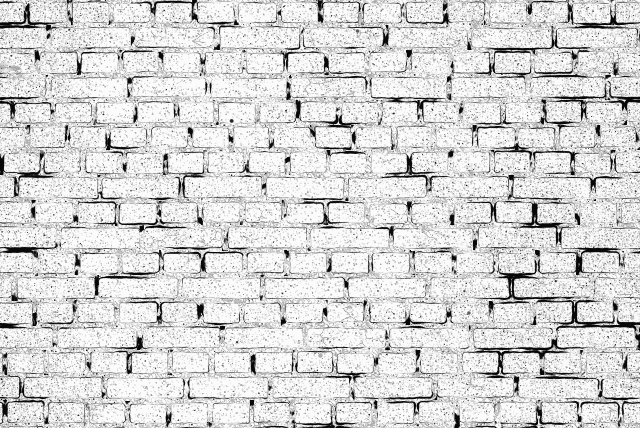
A WebGL 2 fragment shader for this texture:

```glsl
#version 300 es
precision highp float;
// Weathered brick wall in black ink: courses of short and long bricks, crumbly mortar, specks.
uniform vec2 u_resolution;
out vec4 outColor;

const float COURSES = 17.1;
// First joint and brick pitch of each course from the top, in course heights.
const vec2 COURSE[17] = vec2[17](
  vec2(1.10, 1.67), vec2(1.94, 3.37), vec2(1.50, 1.65), vec2(1.97, 3.19), vec2(0.50, 1.63),
  vec2(1.07, 1.63), vec2(1.70, 1.63), vec2(0.67, 3.29), vec2(1.34, 1.67), vec2(2.34, 3.33),
  vec2(1.44, 1.67), vec2(0.57, 3.31), vec2(1.37, 1.66), vec2(2.24, 3.32), vec2(0.20, 1.65),
  vec2(0.87, 3.30), vec2(0.20, 1.64));

vec2 hash2(vec2 p) {
  return fract(sin(vec2(dot(p, vec2(127.1, 311.7)), dot(p, vec2(269.5, 183.3)))) * 4375.85);
}

// Layered sines, roughly -1 to 1.
float waves(vec2 p) {
  float sum = 0.0, amp = 0.5;
  for (int i = 0; i < 4; i++) {
    sum += amp * sin(p.x + 1.7 * sin(p.y));
    p = mat2(1.5, 1.2, -1.2, 1.5) * p + 2.3;
    amp *= 0.55;
  }
  return sum;
}

// Cellular noise: nearest distance, second distance, random value of the nearest cell.
vec3 cellular(vec2 p) {
  vec2 cell = floor(p);
  vec3 near = vec3(8.0, 8.0, 0.0);
  for (int y = -1; y <= 1; y++)
    for (int x = -1; x <= 1; x++) {
      vec2 c = cell + vec2(x, y);
      float d = length(c + hash2(c) - p);
      if (d < near.x) near = vec3(d, near.x, hash2(c + 71.3).x);
      else near.y = min(near.y, d);
    }
  return near;
}

float roundBox(vec2 p, vec2 halfSize, float radius) {
  vec2 q = abs(p) - halfSize + radius;
  return length(max(q, 0.0)) + min(max(q.x, q.y), 0.0) - radius;
}

// Coverage of a shape from its signed distance.
float fill(float d) {
  float soft = 0.75 * COURSES / u_resolution.y;
  return 1.0 - smoothstep(-soft, soft, d);
}

// Dots of mixed size and tone; density is the share of cells that hold one.
float specks(vec2 p, float scale, float density, float size) {
  vec3 c = cellular(p * scale);
  float radius = size * (0.2 + 0.8 * fract(c.z * 37.0));
  float tone = mix(0.25, 1.0, pow(fract(c.z * 91.0), 2.0));
  return c.z < density ? tone * fill(c.x / scale - radius) : 0.0;
}

void main() {
  vec2 uv = gl_FragCoord.xy / u_resolution;
  vec2 p = gl_FragCoord.xy / u_resolution.y * COURSES;
  p.y = COURSES - p.y;

  // Brick layout with slight drift, and a random size for each brick
  vec2 q = p + 0.03 * vec2(waves(p * 0.9), waves(p.yx * 0.7 + 4.0));
  float row = floor(q.y);
  vec2 course = COURSE[int(clamp(row, 0.0, 16.0))];
  float along = (q.x - course.x) / course.y;
  vec2 id = vec2(floor(along), row);
  vec2 rnd = hash2(id + 19.0);
  vec2 local = vec2((fract(along) - 0.5) * course.y, fract(q.y) - 0.5);
  local += 0.04 * (rnd - 0.5);
  vec2 halfSize = vec2(course.y * 0.5 - 0.085, 0.415) - 0.025 * rnd.yx;
  float brick = roundBox(local, halfSize, 0.08 + 0.07 * rnd.x);
  brick += 0.014 * waves(p * 6.0) + 0.01 * waves(p * 17.0);

  // Dirt gathers at the left and right sides and toward the lower right
  float dirt = 0.22 + 0.5 * smoothstep(0.55, 1.0, uv.x) + 0.35 * (1.0 - smoothstep(0.0, 0.22, uv.x))
    + 0.15 * smoothstep(0.8, 1.0, uv.y) + 0.2 * waves(p * 0.45);
  dirt = clamp(dirt + 0.15 * (rnd.y - 0.5), 0.1, 0.95);

  // Broken outline that swells into long horizontal shadows
  float swell = max(waves(p * vec2(0.8, 2.1) + 9.0) + 0.7 * dirt - 0.45, 0.0);
  float width = 0.004 + 0.035 * waves(p * vec2(2.0, 5.0)) + 0.13 * swell;
  float ink = fill(max(-0.012 - brick, brick - width));
  ink *= clamp(0.7 + 0.5 * waves(p * 2.3 + 7.0) + 2.0 * swell, 0.2, 1.0);

  // Mortar: faint crackle, crumbs and dark blots in the upright joints
  vec3 crumb = cellular(p * 6.5 + waves(p * 4.0));
  float crackle = fill((crumb.y - crumb.x) * 0.08 - 0.008 - 0.015 * waves(p * 3.0));
  float blot = fill((0.42 - 0.2 * dirt - waves(p * vec2(5.0, 4.0))) * 0.12);
  float upright = smoothstep(-0.03, 0.02, abs(local.x) - halfSize.x);
  float mortar = max(0.38 * crackle, specks(p + 5.0, 10.0, 0.4 + 0.4 * dirt, 0.034));
  mortar = max(mortar, blot * upright);
  ink = max(ink, mortar * smoothstep(-0.01, 0.03, brick));

  // Brick faces: pale dust, dark grit and rare knots, uneven within each brick
  float grime = clamp(dirt + 0.25 * waves(p * 1.7 + 3.0), 0.06, 0.95);
  vec2 grit = p + 0.03 * vec2(waves(p * 9.0), waves(p.yx * 8.0));
  float face = 0.45 * specks(p + 13.0, 12.0, 0.35 + 0.6 * grime, 0.04);
  face = max(face, specks(grit, 9.5, 0.9 * grime, 0.026));
  face = max(face, specks(grit + 31.0, 6.0, 0.4 * grime, 0.034));
  face = max(face, specks(q, 0.9, 0.04, 0.09));

  // Thin scratches on a few bricks
  vec3 chip = cellular(p * vec2(1.3, 2.6) + 0.4 * waves(p * 2.0));
  float scratch = 0.6 * fill((chip.y - chip.x) * 0.25 - 0.004) * step(0.88, rnd.x);
  face = max(face, scratch * smoothstep(0.0, 0.3, waves(p * 3.0 + 2.0)));
  ink = max(ink, face * fill(brick));

  outColor = vec4(mix(vec3(0.985), vec3(0.03), ink), 1.0);
}
```
